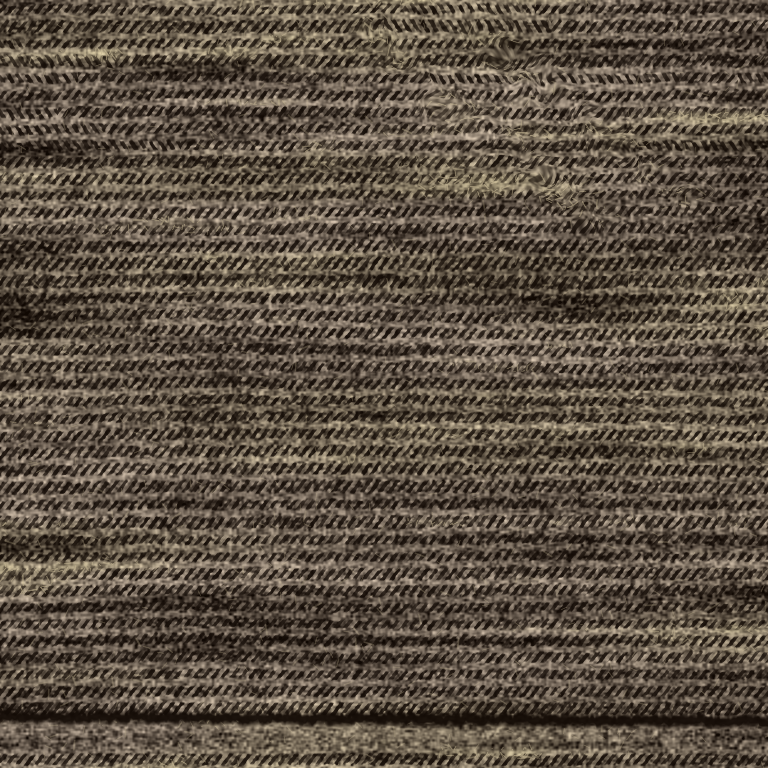
Give the GLSL for this texture, as a three.js fragment shader.

```glsl
// Coarse ribbed cloth: 45 rows of slanted dark gaps, 82 across, between pale yarns.
// Rows are bent by noise, streaked and frayed, with loose fibres over the top,
// a diagonal crease at the upper right and a dark seam above a plain hem.
varying vec2 vUv;

const float ROWS = 45.0;
const float COLS = 82.0;
const float LEAN = 1.4;
const float SEAM_Y = 0.064;
const vec3 GAP = vec3(0.06, 0.03, 0.01);
const vec3 YARN = vec3(0.67, 0.62, 0.55);
const vec3 STRAW = vec3(0.78, 0.72, 0.58);

float hash(vec2 p) {
  vec3 q = fract(vec3(p.xyx) * 0.1031);
  q += dot(q, q.yzx + 33.33);
  return fract((q.x + q.y) * q.z);
}

float noise(vec2 p) {
  vec2 i = floor(p);
  vec2 f = fract(p);
  f = f * f * (3.0 - 2.0 * f);
  float low = mix(hash(i), hash(i + vec2(1.0, 0.0)), f.x);
  float high = mix(hash(i + vec2(0.0, 1.0)), hash(i + 1.0), f.x);
  return mix(low, high, f.y);
}

float segmentDistance(vec2 p, vec2 a, vec2 b) {
  vec2 d = b - a;
  return length(p - a - d * clamp(dot(p - a, d) / dot(d, d), 0.0, 1.0));
}

// Broken diagonal wrinkles, 0 to 1
float creaseMask(vec2 p) {
  float d = segmentDistance(p, vec2(0.49, 0.95), vec2(0.77, 0.72));
  d = min(d, segmentDistance(p, vec2(0.62, 0.96), vec2(0.88, 0.75)));
  d += 0.03 * (noise(p * 28.0) - 0.5);
  return 1.0 - smoothstep(0.005, 0.04, d);
}

// Slanted gaps: cell.x counts gaps, cell.y counts rows
float gapMask(vec2 cell, float rough) {
  float row = floor(cell.y);
  float h = fract(cell.y) - 0.5;
  // A few rows near the top lean the other way
  float flip = step(0.74, noise(vec2(cell.x * 0.04, row * 7.3))) * step(0.8 * ROWS, row);
  float lean = mix(LEAN, -1.1, flip);
  float x = cell.x - lean * h + 0.5 * hash(vec2(row, 4.0));
  float id = hash(vec2(floor(x), row + 11.0));
  float across = abs(fract(x) - 0.5) + rough * 0.1;
  float along = abs(h + 0.08 * (id - 0.5)) + rough * 0.1;
  float halfHeight = mix(0.25, 0.36, hash(vec2(row, 9.0)));
  float mask = 1.0 - smoothstep(0.16, 0.33, across);
  mask *= 1.0 - smoothstep(halfHeight - 0.09, halfHeight + 0.08, along);
  return mask * mix(0.75, 1.0, id);
}

// One short loose fibre in some cells of a grid
float fibreMask(vec2 p, float scale, float seed, float amount) {
  vec2 g = p * scale + seed * 3.7;
  vec2 id = floor(g);
  float pick = hash(id + seed * 17.0);
  float angle = 3.1416 * hash(id + seed * 31.0);
  vec2 arm = 0.36 * vec2(cos(angle), sin(angle));
  float d = segmentDistance(fract(g) - 0.5, -arm, arm);
  return (1.0 - smoothstep(0.02, 0.11, d)) * step(pick, amount);
}

void main() {
  vec2 p = vUv;
  float crease = creaseMask(p);

  // Bend the rows gently, and more strongly along the crease
  vec2 w = p;
  w.y += 0.007 * (noise(p * vec2(4.0, 7.0)) - 0.5) * smoothstep(0.07, 0.2, p.y);
  w.y += 0.002 * (noise(p * vec2(30.0, 24.0)) - 0.5);
  w += 0.014 * crease * (vec2(noise(p * 38.0), noise(p * 38.0 + 50.0)) - 0.5);
  vec2 cell = w * vec2(COLS, ROWS);

  // Long frayed streaks and fine grain
  float streak = noise(vec2(w.x * 3.0, cell.y * 1.1 + 20.0));
  float broad = noise(vec2(w.x * 2.0, w.y * 17.0 + 7.0));
  float patchy = noise(p * vec2(22.0, 60.0) + 30.0);
  float fray = smoothstep(0.72, 1.05, streak * 0.55 + broad * 0.3 + patchy * 0.35);
  fray = max(fray, crease * 0.6 * smoothstep(0.25, 0.7, patchy));
  float grain = noise(w * vec2(170.0, 340.0)) - 0.5;
  float speck = noise(w * vec2(310.0, 230.0) + 90.0) - 0.5;

  // Yarn tone: pale crest between rows, twisted strands along it
  float crest = 0.5 + 0.5 * cos(6.2832 * cell.y);
  float twist = sin(6.2832 * (cell.x - cell.y * LEAN));
  float tone = 0.58 + 0.1 * crest + 0.05 * twist;
  tone += 0.42 * (streak - 0.5) + 0.14 * (broad - 0.5);
  tone += 0.55 * grain + 0.5 * speck;
  float shadow = noise(vec2(w.x * 4.0, cell.y * 1.6 + 60.0));
  tone -= 0.27 * smoothstep(0.66, 0.95, shadow);

  // Hem strip has no gaps
  float hem = smoothstep(0.021, 0.027, p.y) * (1.0 - smoothstep(0.058, 0.068, p.y));
  float gaps = gapMask(cell, grain + speck);
  gaps *= (1.0 - 0.5 * fray) * (1.0 - hem);
  tone = mix(tone, 0.02 + 0.1 * (speck + 0.5), gaps * 0.97);
  tone += hem * 0.25 * (noise(p * vec2(90.0, 130.0)) - 0.5);

  // Dark seam with a ragged, fuzzy edge
  float ragged = 0.005 * (noise(p * vec2(140.0, 50.0)) - 0.5) + 0.004 * speck;
  float seamDistance = abs(p.y - SEAM_Y + 0.006 * (p.x - 0.5) + ragged);
  float seam = 1.0 - smoothstep(0.003, 0.012, seamDistance);
  tone = mix(tone, 0.02, seam * 0.95);

  // Colour, straw tint on frayed streaks, then loose fibres
  vec3 color = mix(GAP, YARN, clamp(tone, 0.0, 1.3));
  float tint = smoothstep(0.4, 0.8, broad) * 0.5 + fray * 0.5;
  color *= mix(vec3(1.01, 0.99, 0.99), vec3(1.02, 1.02, 0.92), tint);
  float fibres = 0.0;
  for (int i = 0; i < 4; i++) {
    float layer = float(i);
    fibres = max(fibres, fibreMask(w, 60.0 + 13.0 * layer, layer + 1.0, 0.04 + 0.4 * fray));
  }
  color = mix(color, STRAW, fibres * (0.25 + 0.4 * fray) * (1.0 - seam));
  gl_FragColor = vec4(color, 1.0);
}
```
